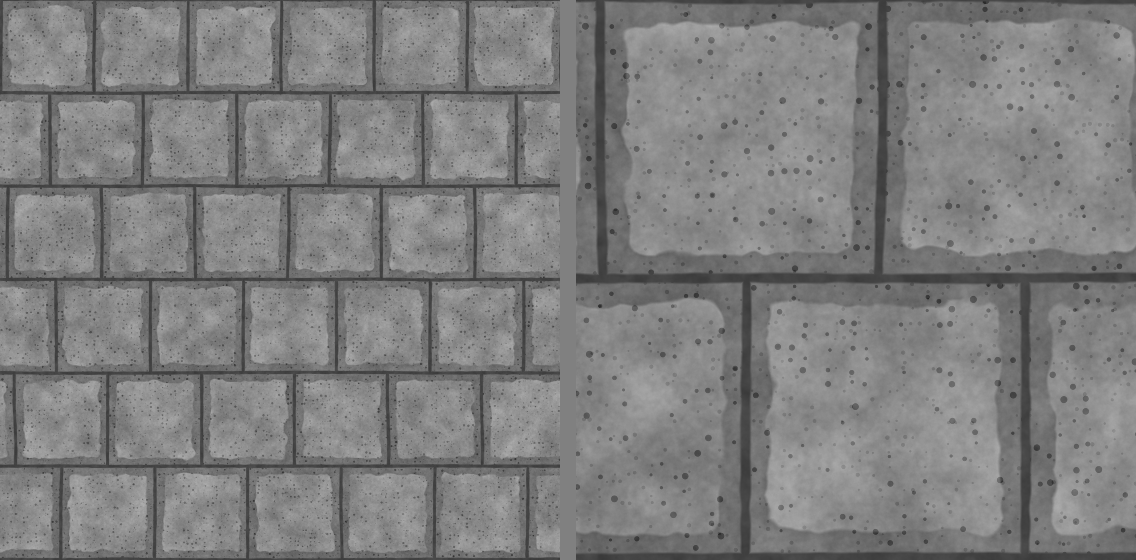
Left: the whole. Right: its middle third, enlarged.
Write a Shadertoy shader that draws this texture.

```glsl
// Grey concrete pavers in six staggered rows, each with a worn, ragged pale panel.

const float TILES = 6.0;
const float JOINT_TONE = 0.265;
const float BORDER_TONE = 0.458;
const float PANEL_TONE = 0.553;
const float PANEL_HALF = 0.407;

// Sideways shift of each row, top to bottom, in tiles
const float ROW_SHIFT[6] = float[6](0.012, 0.533, 0.088, 0.608, 0.160, 0.656);

float hash(vec2 p) {
    vec3 q = fract(vec3(p.xyx) * 0.1031);
    q += dot(q, q.yzx + 33.33);
    return fract((q.x + q.y) * q.z);
}

float noise(vec2 p) {
    vec2 i = floor(p), f = fract(p);
    f = f * f * (3.0 - 2.0 * f);
    return mix(mix(hash(i), hash(i + vec2(1, 0)), f.x),
               mix(hash(i + vec2(0, 1)), hash(i + vec2(1, 1)), f.x), f.y);
}

// Layered noise centred on zero
float mottle(vec2 p) {
    float sum = 0.0, amp = 0.5;
    for (int i = 0; i < 4; i++) {
        sum += amp * (noise(p) - 0.5);
        p = mat2(0.8, 0.6, -0.6, 0.8) * p * 2.03 + 17.3;
        amp *= 0.55;
    }
    return sum;
}

float roundedBox(vec2 p, float halfSize, float radius) {
    vec2 q = abs(p) - halfSize + radius;
    return length(max(q, 0.0)) + min(max(q.x, q.y), 0.0) - radius;
}

// Sparse round pits, one at most per grid cell
float pits(vec2 p, float density, float blur) {
    vec2 id = floor(p);
    vec2 center = 0.3 + 0.4 * vec2(hash(id + 5.1), hash(id + 41.7));
    float radius = mix(0.12, 0.29, hash(id + 83.2));
    float d = length(fract(p) - center) - radius;
    return step(hash(id + 127.0), density) * (1.0 - smoothstep(-blur, blur, d));
}

// Signed distance to the panel, with scalloped and chipped edges
float panelDistance(vec2 local, vec2 p) {
    float chips = 0.045 * (noise(p * 8.0) - 0.5) + 0.020 * (noise(p * 21.0) - 0.5);
    float scallops = 0.024 * (0.25 - abs(noise(p * 13.0 + 9.0) - 0.5));
    return roundedBox(local, PANEL_HALF, 0.04) + chips - scallops;
}

void mainImage(out vec4 fragColor, in vec2 fragCoord) {
    vec2 p = fragCoord / iResolution.xy * TILES;
    float pixel = TILES / iResolution.y;

    // Staggered grid, rows counted from the top, with slightly wavering joints
    vec2 waver = 0.022 * (vec2(noise(p * 1.7 + 3.0), noise(p * 1.5 + 60.0)) - 0.5);
    float down = TILES - p.y + 0.006 + 0.5 * waver.y;
    float row = floor(down);
    float across = p.x - ROW_SHIFT[int(mod(row, TILES))] + waver.x;
    vec2 tile = vec2(floor(across), row);
    vec2 local = fract(vec2(across, down)) - 0.5;
    float edge = 0.5 - max(abs(local.x), abs(local.y));

    // Every tile reads its own part of the noise field
    vec2 own = p + 20.0 * vec2(hash(tile + 11.0), hash(tile + 29.0));
    float tileTone = 0.018 * (hash(tile + 53.0) - 0.5);

    // Border, stained darker beside the panel
    float d = panelDistance(local, own);
    float stain = exp(-max(d, 0.0) / 0.028) * noise(own * 6.0 + 31.0);
    float border = BORDER_TONE + 0.14 * mottle(own * 7.0) - 0.070 * stain;

    // Panel, clouded and slightly paler along its rim
    float rim = exp(min(d, 0.0) / 0.05);
    float panel = PANEL_TONE + 0.25 * mottle(own * 5.0) + 0.015 * rim;
    float soft = max(pixel, 0.008);
    float tone = mix(panel, border, smoothstep(-soft, soft, d)) + tileTone;

    // Pits and fine grain
    tone -= 0.17 * pits(own * 23.0, 0.20, 12.0 * pixel);
    tone -= 0.08 * pits(own * 37.0 + 7.0, 0.16, 18.0 * pixel);
    tone += 0.10 * mottle(own * 48.0);

    // Joint with a shaded lip
    tone -= 0.025 * exp(-edge / 0.025);
    float joint = JOINT_TONE + 0.10 * mottle(p * 22.0);
    float lip = 0.017 + 0.006 * (noise(p * 16.0) - 0.5);
    float blend = max(0.7 * pixel, 0.006);
    tone = mix(joint, tone, smoothstep(lip - blend, lip + blend, edge));

    fragColor = vec4(vec3(clamp(tone, 0.0, 1.0)), 1.0);
}
```
